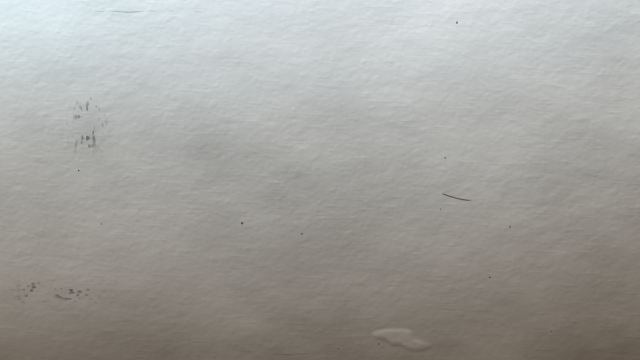
This texture is drawn by a WebGL 2 fragment shader. Its source:

```glsl
#version 300 es
precision highp float;
// Painted wall with orange-peel relief, fading light, fine scuffs and specks

#define DARK vec3(0.437, 0.402, 0.362)
#define MIDDLE vec3(0.640, 0.632, 0.612)
#define LIGHT vec3(0.840, 0.868, 0.878)
#define GLOW vec3(0.025, 0.055, 0.065)
#define RELIEF 0.092
#define LIGHT_STEP vec2(-0.0010, 0.0018)
#define MOTTLE 0.085
#define SPECK_CELL 0.10
#define SPECK_SHARE 0.10
#define SCUFF_DEPTH 0.42
#define SCRATCH_DEPTH 0.42

uniform vec2 u_resolution;
out vec4 fragColor;

vec3 hash3(vec2 cell) {
  vec3 q = fract(cell.xyx * vec3(0.1031, 0.1030, 0.0973));
  q += dot(q, q.yxz + 33.33);
  return fract((q.xxy + q.yzz) * q.zyx);
}

// Cellular noise: one soft bump or pit per jittered cell
float bumps(vec2 p) {
  vec2 cell = floor(p);
  float sum = 0.0;
  for (int y = -1; y <= 1; y++) {
    for (int x = -1; x <= 1; x++) {
      vec2 id = cell + vec2(x, y);
      vec3 h = hash3(id);
      vec2 d = id + 0.1 + 0.8 * h.xy - p;
      sum += (h.z - 0.5) * exp(-4.0 * dot(d, d));
    }
  }
  return sum;
}

// Paint surface: fine grain, sparse crumbs, soft lumps and a few brush streaks
float height(vec2 p) {
  vec2 brushed = p + vec2(0.0, 0.03 * p.x + 0.002 * sin(9.0 * p.x));
  float grain = 0.50 * bumps(brushed * vec2(78.0, 106.0));
  float crumbs = 0.26 * smoothstep(0.08, 0.45, bumps(brushed * vec2(64.0, 84.0) + 73.0));
  float lumps = 0.95 * bumps(brushed * vec2(34.0, 50.0) + 17.0);
  float streaks = 0.20 * smoothstep(0.14, 0.44, bumps(brushed * vec2(15.0, 115.0) + 41.0));
  return grain + crumbs + lumps + streaks;
}

// Uneven tone of the coat, from wide clouds down to small smudges
float mottle(vec2 p) {
  float clouds = bumps(p * vec2(1.6, 2.4) + 3.0);
  float blotches = 0.7 * bumps(p * vec2(4.0, 7.0) + 29.0);
  float smudges = 0.4 * bumps(p * vec2(11.0, 20.0) + 57.0);
  return clouds + blotches + smudges;
}

// Raised patch of paint with an uneven outline
float blister(vec2 p) {
  vec2 q = (p - vec2(1.125, 0.062)) / vec2(0.075, 0.027);
  q.y += 0.25 * q.x;
  q += 0.25 * sin(q.yx * 3.0 + vec2(1.0, 0.4)) + 0.5 * bumps(p * 32.0);
  return 1.0 - smoothstep(0.45, 1.15, length(q));
}

// Flaky dark marks over a faint smear, gathered around a centre
float scuff(vec2 p, vec2 centre, vec2 size, vec2 grain) {
  vec2 q = (p - centre) / size;
  float flakes = smoothstep(0.04, 0.27, bumps(p * grain + 7.0));
  float patches = smoothstep(-0.18, 0.10, bumps(p * grain * 0.3));
  return (0.08 + flakes * patches) * exp(-dot(q, q));
}

// Thin horizontal crack, broken into dashes
float crack(vec2 p, vec2 centre, float halfLength, float pixel) {
  float wave = 0.0012 * sin(p.x * 31.0) + 0.0008 * sin(p.x * 83.0);
  float line = 1.0 - smoothstep(0.0, 0.0006 + pixel, abs(p.y - centre.y - wave));
  float ends = 1.0 - smoothstep(0.7, 1.0, abs(p.x - centre.x) / halfLength);
  return line * ends * smoothstep(-0.1, 0.2, bumps(vec2(p.x * 40.0, centre.y)));
}

// Sparse dots, at most one per grid cell, mostly tiny and faint
float specks(vec2 p, float pixel) {
  vec2 cell = floor(p / SPECK_CELL);
  vec3 place = hash3(cell + 5.0);
  vec3 kind = hash3(cell + 63.0);
  vec2 centre = (cell + 0.15 + 0.7 * place.xy) * SPECK_CELL;
  float radius = mix(0.0012, 0.0032, kind.x * kind.x);
  vec2 d = (p - centre) * vec2(1.0, mix(0.7, 1.2, kind.z));
  float dotMask = 1.0 - smoothstep(radius - 0.5 * pixel, radius + 0.7 * pixel, length(d));
  return dotMask * step(place.z, SPECK_SHARE) * mix(0.25, 0.9, kind.y);
}

// Shallow sagging scratch
float scratch(vec2 p, float pixel) {
  float t = (p.x - 1.225) / 0.09;
  float sag = 0.463 - 0.020 * sin(1.57 * clamp(t, 0.0, 1.0));
  float line = 1.0 - smoothstep(0.0, 0.0007 + pixel, abs(p.y - sag));
  return line * smoothstep(0.0, 0.1, t) * (1.0 - smoothstep(0.8, 1.0, t));
}

void main() {
  vec2 uv = gl_FragCoord.xy / u_resolution;
  vec2 p = gl_FragCoord.xy / u_resolution.y;
  float pixel = 1.0 / u_resolution.y;

  // Broad fall of light, tilted, brighter along the middle, softly clouded
  float t = uv.y + 0.11 * (0.5 - uv.x) + 0.08 * sin(3.14 * uv.x) - 0.045;
  t = clamp(t, -0.05, 1.05);
  vec3 color = mix(mix(DARK, MIDDLE, t), mix(MIDDLE, LIGHT, t), t) + MOTTLE * mottle(p);
  vec2 corner = (uv - vec2(0.0, 1.0)) / vec2(0.32, 0.25);
  color += GLOW * exp(-dot(corner, corner));

  // Side-lit relief, calmer towards the bottom
  float slope = height(p - LIGHT_STEP) - height(p + LIGHT_STEP);
  color += RELIEF * slope * mix(0.6, 1.0, smoothstep(0.0, 0.5, uv.y));
  float raised = blister(p);
  color += 0.035 * raised + 0.10 * (raised - blister(p + vec2(-0.003, 0.007)));

  // Wear and dirt
  float worn = scuff(p, vec2(0.243, 0.650), vec2(0.038, 0.065), vec2(125.0, 75.0));
  worn += scuff(p, vec2(0.140, 0.190), vec2(0.110, 0.028), vec2(85.0, 120.0));
  worn += 0.4 * crack(p, vec2(0.41, 0.968), 0.17, pixel);
  worn += 0.3 * crack(p, vec2(0.83, 0.016), 0.10, pixel);
  color *= (1.0 - SCUFF_DEPTH * min(worn, 1.0)) * (1.0 - SCRATCH_DEPTH * scratch(p, pixel));
  color = mix(color, vec3(0.13, 0.12, 0.12), 0.85 * specks(p, pixel));
  fragColor = vec4(clamp(color, 0.0, 1.0), 1.0);
}
```
